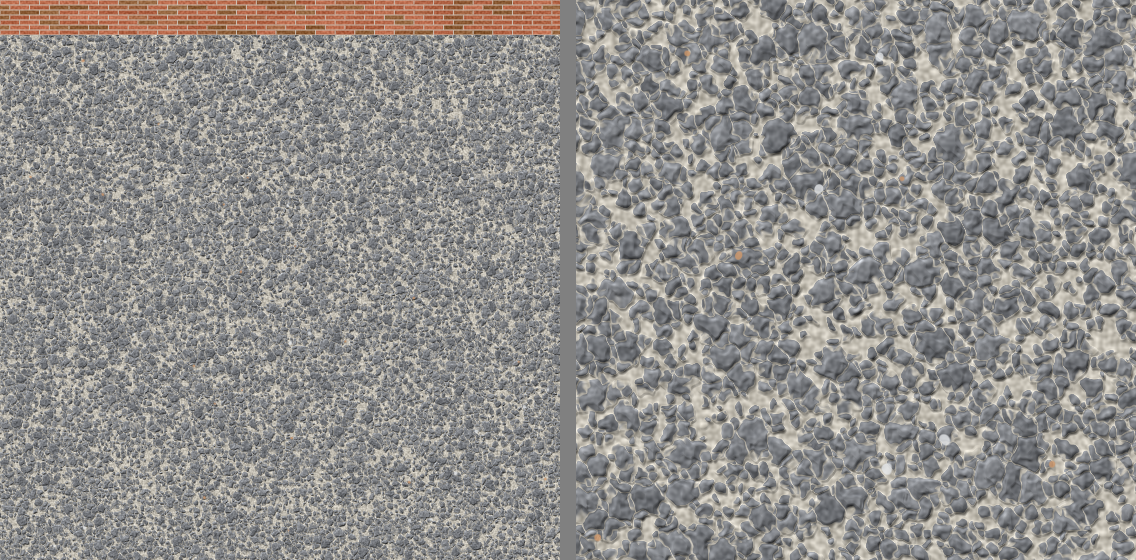
Left: the whole. Right: its middle third, enlarged.
A WebGL 2 fragment shader for this texture:

```glsl
#version 300 es
precision highp float;
// Worn asphalt: dark stones set in pale sand, below a narrow band of brickwork.

uniform vec2 u_resolution;
out vec4 outColor;

const vec3 STONE = vec3(0.462, 0.472, 0.490);
const vec3 SAND = vec3(0.765, 0.745, 0.700);
const vec3 WARM_FLECK = vec3(0.82, 0.60, 0.42);
const vec3 WHITE_FLECK = vec3(0.90, 0.91, 0.92);
const vec3 BRICK_RED = vec3(0.71, 0.40, 0.28);
const vec3 BRICK_BROWN = vec3(0.56, 0.37, 0.22);
const vec3 MORTAR = vec3(0.80, 0.75, 0.70);

const float BAND_HEIGHT = 0.0625;
const vec2 BRICK_SIZE = vec2(0.0352, BAND_HEIGHT / 7.0);
const float JOINT = 0.0009;            // half width of a mortar joint
const float SEAM = 0.0004;             // half width of a gap between stones
const float STONE_RELIEF = 0.0032;     // rim height before the top flattens
const float SAND_DEPTH = 0.0012;
const float LIGHT_STEP = 0.0016;
const vec2 TO_LIGHT = vec2(-0.42, 0.91);
const float FLECK_CELLS = 24.0;

vec2 hash2(vec2 p) {
    vec3 q = fract(p.xyx * vec3(0.1031, 0.1030, 0.0973));
    q += dot(q, q.yzx + 33.33);
    return fract((q.xx + q.yz) * q.zy);
}

float corner(vec2 cell, vec2 offset) {
    float angle = 6.2832 * hash2(cell).x;
    return dot(vec2(cos(angle), sin(angle)), offset);
}

// Gradient noise, roughly -0.7 to 0.7
float noise(vec2 p) {
    vec2 i = floor(p), f = fract(p);
    vec2 u = f * f * f * (f * (f * 6.0 - 15.0) + 10.0);
    vec2 e = vec2(0.0, 1.0);
    float low = mix(corner(i, f), corner(i + e.yx, f - e.yx), u.x);
    float high = mix(corner(i + e.xy, f - e.xy), corner(i + e.yy, f - e.yy), u.x);
    return mix(low, high, u.y);
}

// Adds one size of stones; nearest holds (best edge, second edge, stone id)
void addStones(vec2 p, float cells, float presence, inout vec3 nearest) {
    vec2 g = p * cells;
    vec2 base = floor(g);
    for (int y = -1; y <= 1; y++) {
        for (int x = -1; x <= 1; x++) {
            vec2 cell = base + vec2(x, y);
            vec2 place = hash2(cell + cells);
            vec2 kind = hash2(cell + cells * 3.0 + 17.0);
            if (kind.x > presence) continue;
            vec2 d = g - cell - 0.1 - 0.8 * place;
            float angle = 6.2832 * kind.y;
            float c = cos(angle), s = sin(angle);
            d = vec2(c * d.x + s * d.y, (c * d.y - s * d.x) * 1.28);
            float radius = mix(0.34, 0.60, fract(place.x * 7.3 + kind.y));
            float edge = (radius - length(d)) / cells;
            if (edge > nearest.x) {
                nearest = vec3(edge, nearest.x, fract(kind.y * 5.7 + place.y));
            } else {
                nearest.y = max(nearest.y, edge);
            }
        }
    }
}

// Signed distance inside a stone (negative in sand) and the stone id
vec2 stoneField(vec2 p) {
    vec2 warp = vec2(noise(p * 95.0), noise(p * 95.0 + 41.0)) * 0.0042;
    warp += vec2(noise(p * 210.0 + 9.0), noise(p * 210.0 + 73.0)) * 0.0022;
    vec3 nearest = vec3(-1.0, -1.0, 0.0);
    addStones(p + warp, 47.0, 0.50, nearest);
    addStones(p + warp, 84.0, 0.78, nearest);
    addStones(p + warp, 145.0, 0.62, nearest);
    float seam = 0.5 * (nearest.x - nearest.y) - SEAM;
    float patches = 0.0012 * noise(p * 13.0);
    return vec2(min(nearest.x + patches, seam), nearest.z);
}

vec3 asphalt(vec2 p, float pixel) {
    vec2 field = stoneField(p);
    float lit = stoneField(p + TO_LIGHT * LIGHT_STEP).x;
    float slope = (clamp(field.x, -SAND_DEPTH, STONE_RELIEF)
                 - clamp(lit, -SAND_DEPTH, STONE_RELIEF)) / LIGHT_STEP;
    float fine = noise(p * 310.0);
    float coarse = noise(p * 150.0 + 5.0);
    vec3 stone = STONE + 0.09 * (field.y - 0.5) + 0.13 * fine + 0.09 * coarse;
    vec3 sand = SAND + 0.20 * fine + 0.12 * coarse;
    vec3 color = mix(sand, stone, smoothstep(-0.6 * pixel, 0.6 * pixel, field.x));
    color *= 1.0 + 0.20 * max(slope, 0.0) + 0.36 * min(slope, 0.0);

    // Sparse bright chips
    vec2 cell = floor(p * FLECK_CELLS);
    vec2 chance = hash2(cell + 211.0);
    vec2 center = (cell + 0.2 + 0.6 * hash2(cell + 307.0)) / FLECK_CELLS;
    float size = mix(0.0015, 0.0032, chance.y);
    float chip = smoothstep(pixel, -pixel, length(p - center) + 0.002 * coarse - size);
    vec3 chipColor = mix(WARM_FLECK, WHITE_FLECK, step(0.5, chance.y));
    return mix(color, chipColor, 0.8 * chip * step(chance.x, 0.07));
}

vec3 brickwork(vec2 p, float pixel) {
    vec2 g = p / BRICK_SIZE;
    g.x += 0.5 * mod(floor(g.y), 2.0);
    vec2 tint = hash2(floor(g) + 59.0);
    vec2 inset = (0.5 - abs(fract(g) - 0.5)) * BRICK_SIZE - JOINT;
    float face = smoothstep(-0.5 * pixel, 0.5 * pixel, min(inset.x, inset.y));
    vec3 brick = mix(BRICK_RED, BRICK_BROWN, smoothstep(0.68, 0.85, tint.x));
    brick += 0.10 * (tint.y - 0.5) + 0.14 * noise(p * 240.0);
    return mix(MORTAR, brick, face);
}

void main() {
    vec2 p = gl_FragCoord.xy / u_resolution.y;
    float pixel = 1.0 / u_resolution.y;
    float bandEdge = 1.0 - BAND_HEIGHT;
    float band = smoothstep(-0.5 * pixel, 0.5 * pixel, p.y - bandEdge);
    vec3 color = mix(asphalt(p, pixel), brickwork(p - vec2(0.0, bandEdge), pixel), band);
    outColor = vec4(clamp(color, 0.0, 1.0), 1.0);
}
```
